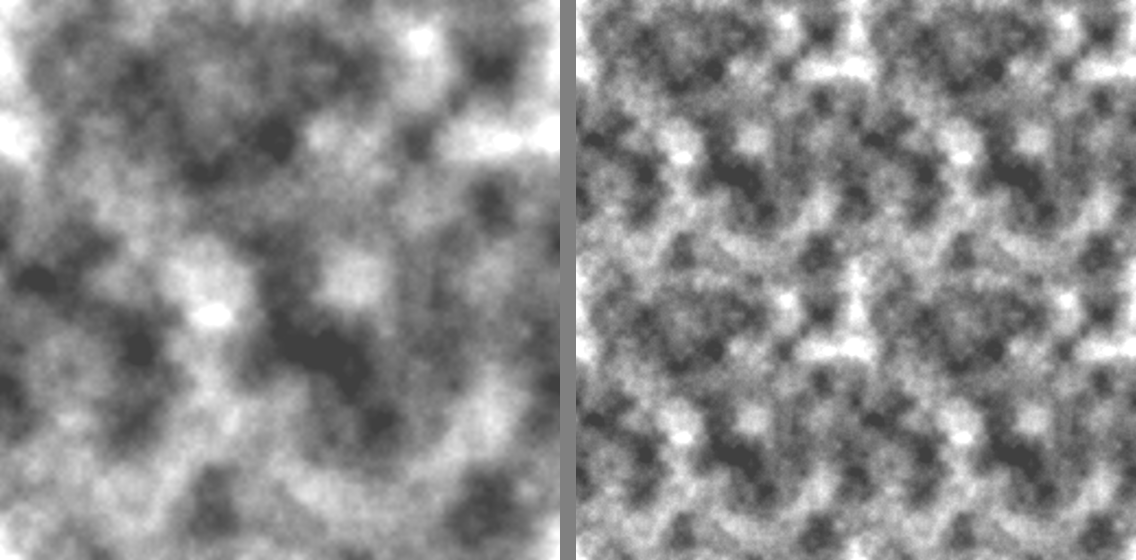
Left: one tile. Right: repeated 2 by 2.
This texture is drawn by a WebGL 2 fragment shader. Its source:

```glsl
#version 300 es
precision highp float;
precision highp int;

uniform vec2 u_resolution;
out vec4 fragColor;

#define BASE_CELLS 8.0   // lattice cells across the tile, whole number
#define OCTAVES 5
#define GAIN 0.5         // amplitude ratio between octaves
#define MID_GREY 0.578
#define CONTRAST 0.71
#define HIGHLIGHT 0.23   // stretches the bright end
#define DARKEST 0.25
#define SEED 17u

// Integer hash (PCG style), one value in 0..1
float hash(uvec3 key) {
    key = key * 1664525u + 1013904223u;
    key.x += key.y * key.z;
    key.y += key.z * key.x;
    key.z += key.x * key.y;
    key ^= key >> 16u;
    key.x += key.y * key.z;
    return float(key.x >> 8u) / 16777216.0;
}

// Random level of one lattice corner; the lattice wraps at the period
float cornerLevel(vec2 cell, float period, uint seed) {
    uvec2 wrapped = uvec2(mod(cell, period) + 0.5);
    return hash(uvec3(wrapped, seed)) - 0.5;
}

// Tileable value noise in -0.5..0.5
float valueNoise(vec2 p, float period, uint seed) {
    vec2 cell = floor(p);
    vec2 f = p - cell;
    vec2 fade = f * f * (3.0 - 2.0 * f);
    float bottomRow = mix(cornerLevel(cell, period, seed),
                          cornerLevel(cell + vec2(1.0, 0.0), period, seed), fade.x);
    float topRow = mix(cornerLevel(cell + vec2(0.0, 1.0), period, seed),
                       cornerLevel(cell + 1.0, period, seed), fade.x);
    return mix(bottomRow, topRow, fade.y);
}

// Octave sum, each layer twice as fine as the one before
float cloudNoise(vec2 uv) {
    float sum = 0.0;
    float amplitude = 1.0;
    float period = BASE_CELLS;
    for (int i = 0; i < OCTAVES; i++) {
        sum += amplitude * valueNoise(uv * period, period, SEED + uint(i));
        amplitude *= GAIN;
        period *= 2.0;
    }
    return sum;
}

void main() {
    vec2 uv = gl_FragCoord.xy / u_resolution;
    float cloud = cloudNoise(uv);

    // Tone curve
    float grey = MID_GREY + CONTRAST * cloud + HIGHLIGHT * cloud * cloud;
    fragColor = vec4(vec3(clamp(grey, DARKEST, 1.0)), 1.0);
}
```
